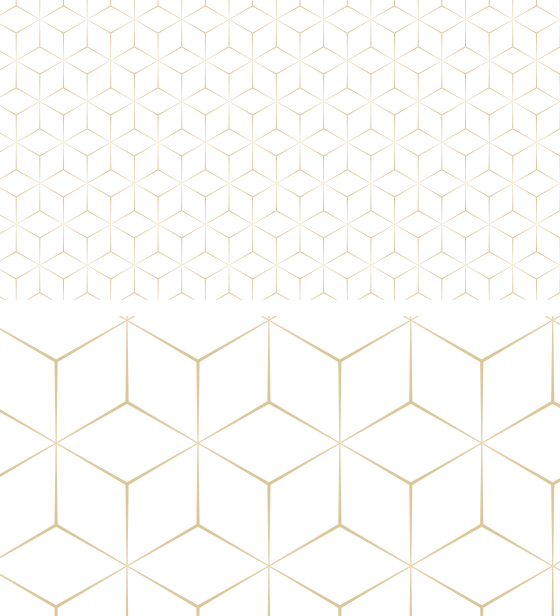
Top: the whole. Bottom: its middle third, enlarged.
Reproduce this pattern procedurally as a WebGL 2 fragment shader.

```glsl
#version 300 es
precision highp float;
// Fine gold rhombille (tumbling block) lines on white.
// Each cell of a triangular lattice is a hexagon with six spokes, folded
// into one; the spoke widens from the hub to the corner where three meet.

uniform vec2 u_resolution;
out vec4 outColor;

const float PI = 3.14159265;
const float COLUMNS = 11.84;      // lattice pitches across the canvas
const float CORNER = 0.57735;     // hub to hexagon corner, in pitches

// Offset from the nearest hub of the triangular lattice with pitch 1.
vec2 hubOffset(vec2 p) {
  vec2 period = vec2(1.0, 1.73205);
  vec2 evenRow = mod(p + 0.5 * period, period) - 0.5 * period;
  vec2 oddRow = mod(p, period) - 0.5 * period;
  return dot(evenRow, evenRow) < dot(oddRow, oddRow) ? evenRow : oddRow;
}

// Rotate into the sector of the nearest spoke: x along it, y across it.
vec2 foldToSpoke(vec2 q) {
  float angle = mod(atan(q.x, q.y) + PI / 6.0, PI / 3.0) - PI / 6.0;
  return length(q) * vec2(cos(angle), abs(sin(angle)));
}

// Share of a pixel covered by a line, exact for lines thinner than a pixel.
float lineCoverage(float dist, float halfWidth, float pixel) {
  float inner = max(dist - 0.5 * pixel, -halfWidth);
  float outer = min(dist + 0.5 * pixel, halfWidth);
  return clamp((outer - inner) / pixel, 0.0, 1.0);
}

void main() {
  // Lattice coordinates, measured down from the top left
  float pixel = COLUMNS / u_resolution.x;
  vec2 fromTop = vec2(gl_FragCoord.x, u_resolution.y - gl_FragCoord.y);
  vec2 p = fromTop * pixel - vec2(0.842, 0.412);

  // Tapered spoke
  vec2 spoke = foldToSpoke(hubOffset(p));
  float along = clamp(spoke.x / CORNER, 0.0, 1.0);
  float halfWidth = mix(0.0036, 0.0112, along);
  float ink = lineCoverage(spoke.y, halfWidth, pixel);

  // Gold, a little warmer and paler toward the hub
  vec3 gold = mix(vec3(0.89, 0.80, 0.64), vec3(0.855, 0.775, 0.60), along);
  outColor = vec4(mix(vec3(1.0), gold, ink), 1.0);
}
```
